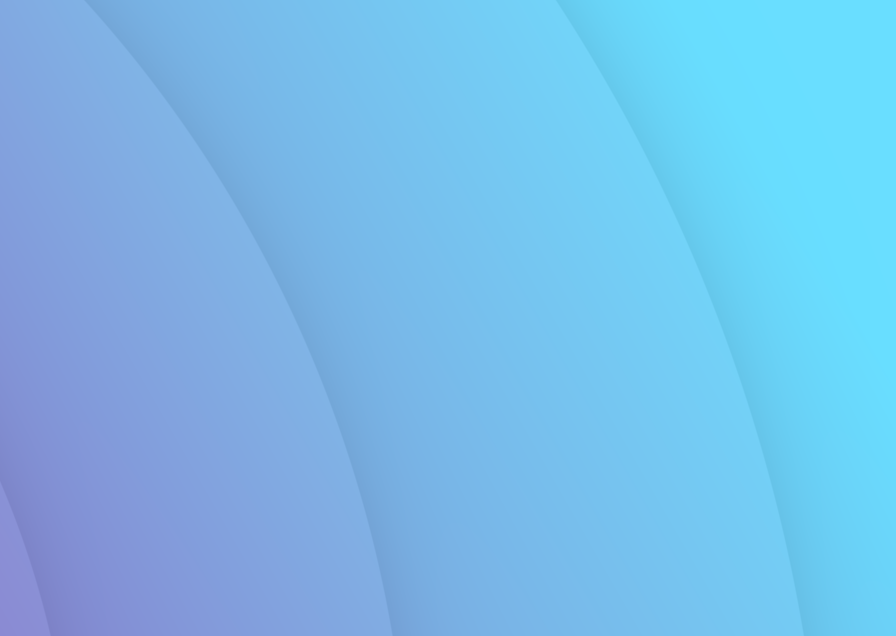
Write a Shadertoy shader that draws this background.

```glsl
// Lays a pale translucent disc over the colour, with a soft shadow outside its rim.
vec3 addDisc(vec3 color, vec2 p, vec2 center, float radius) {
    float dist = length(p - center) - radius;
    float pixel = 1.0 / iResolution.y;
    float inside = 1.0 - smoothstep(-pixel, pixel, dist);
    float shadow = 0.06 * exp(-max(dist, 0.0) / 0.055);
    vec3 shaded = color * (1.0 - shadow);
    vec3 veiled = mix(color, vec3(0.76, 0.79, 0.92), 0.08);
    return mix(shaded, veiled, inside);
}

// Diagonal blend from violet through blue to cyan.
vec3 diagonalGradient(vec2 p) {
    vec3 violet = vec3(0.48, 0.47, 0.80);
    vec3 blue = vec3(0.455, 0.685, 0.895);
    vec3 cyan = vec3(0.41, 0.87, 1.0);
    float along = dot(p, vec2(0.87, 0.5));
    vec3 color = mix(violet, blue, clamp(along / 0.63, 0.0, 1.0));
    return mix(color, cyan, clamp((along - 0.63) / 0.79, 0.0, 1.0));
}

void mainImage(out vec4 fragColor, in vec2 fragCoord) {
    vec2 p = fragCoord / iResolution.y;
    vec3 color = diagonalGradient(p);

    // Nested discs, largest first
    color = addDisc(color, p, vec2(-1.302, -0.425), 2.601);
    color = addDisc(color, p, vec2(-1.328, -0.326), 1.9725);
    color = addDisc(color, p, vec2(-1.328, -0.326), 1.445);

    fragColor = vec4(color, 1.0);
}
```
